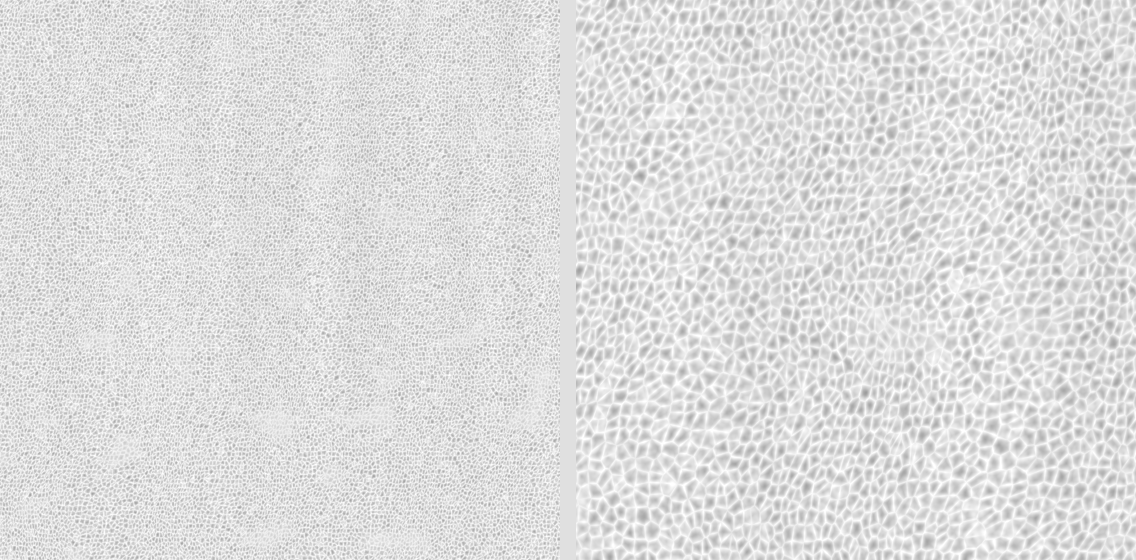
Left: the whole. Right: its middle third, enlarged.
A WebGL 1 fragment shader for this texture:

```glsl
precision highp float;

uniform vec2 u_resolution;

// Pebbles: count across the canvas, lean and scatter
const vec2 PEBBLE_COUNT = vec2(164.0, 124.0);
const float LEAN = 0.2;
const float JITTER = 0.84;
const float BEND_SCALE = 7.0;
const float BEND_AMOUNT = 0.03;

// Tones
const float RIDGE_TONE = 0.974;
const float PIT_DEPTH = 0.37;
const float PIT_STEEPNESS = 1.3;
const float DEPTH_VARIATION = 0.35;
const vec3 TINT = vec3(1.0);

// Fine grain, vertical bands and worn spots
const float GRAIN_SCALE = 250.0;
const float GRAIN_AMOUNT = 0.11;
const vec2 BAND_SCALE = vec2(16.0, 1.1);
const float BAND_AMOUNT = 0.04;
const vec2 SPOT_SCALE = vec2(11.0, 14.0);
const float SPOT_TONE = 0.925;
const float SPOT_STRENGTH = 0.55;

const int SAMPLES = 2;

vec2 hash2(vec2 p) {
  vec3 q = fract(p.xyx * vec3(0.1031, 0.1030, 0.0973));
  q += dot(q, q.yzx + 33.33);
  return fract((q.xx + q.yz) * q.zy);
}

float gradientDot(vec2 cell, vec2 offset) {
  float angle = 6.28318 * hash2(cell).x;
  return dot(vec2(cos(angle), sin(angle)), offset);
}

float gradientNoise(vec2 p) {
  vec2 cell = floor(p);
  vec2 f = p - cell;
  vec2 w = f * f * f * (f * (f * 6.0 - 15.0) + 10.0);
  vec2 e = vec2(1.0, 0.0);
  float low = mix(gradientDot(cell, f), gradientDot(cell + e.xy, f - e.xy), w.x);
  float high = mix(gradientDot(cell + e.yx, f - e.yx),
                   gradientDot(cell + e.xx, f - e.xx), w.x);
  return mix(low, high, w.y);
}

// x: gap between the two nearest seeds, y: random value of the pebble
vec2 pebble(vec2 p) {
  vec2 cell = floor(p);
  float nearest = 8.0;
  float second = 8.0;
  float id = 0.0;
  for (int j = -1; j <= 1; j++) {
    for (int i = -1; i <= 1; i++) {
      vec2 neighbour = cell + vec2(float(i), float(j));
      vec2 random = hash2(neighbour + 17.0);
      float d = length(neighbour + 0.5 + JITTER * (random - 0.5) - p);
      if (d < nearest) {
        second = nearest;
        nearest = d;
        id = fract(random.x * 7.31 + random.y * 5.17);
      } else {
        second = min(second, d);
      }
    }
  }
  return vec2(second - nearest, id);
}

// Pale ridges around sunken grey pebbles
float leather(vec2 uv) {
  vec2 p = uv;
  p.x += BEND_AMOUNT * gradientNoise(uv * BEND_SCALE + 3.7) - LEAN * uv.y;
  vec2 grain = pebble(p * PEBBLE_COUNT + 40.0);
  float depth = PIT_DEPTH * (1.0 + DEPTH_VARIATION * (grain.y - 0.5));
  float pit = 1.0 - exp(-PIT_STEEPNESS * grain.x);
  return RIDGE_TONE - depth * pit
       + GRAIN_AMOUNT * gradientNoise(uv * GRAIN_SCALE);
}

void main() {
  float canvas = min(u_resolution.x, u_resolution.y);
  vec2 uv = gl_FragCoord.xy / canvas;

  // Supersampled surface
  float tone = 0.0;
  for (int j = 0; j < SAMPLES; j++) {
    for (int i = 0; i < SAMPLES; i++) {
      vec2 offset = (vec2(float(i), float(j)) + 0.5) / float(SAMPLES) - 0.5;
      tone += leather(uv + offset / canvas);
    }
  }
  tone /= float(SAMPLES * SAMPLES);

  // Bands fade towards the bottom, where worn spots are denser
  float top = smoothstep(0.2, 0.9, uv.y);
  tone += BAND_AMOUNT * mix(0.4, 1.0, top) * gradientNoise(uv * BAND_SCALE + 9.0);
  float spot = smoothstep(0.18, 0.55, gradientNoise(uv * SPOT_SCALE + 21.0));
  tone = mix(tone, SPOT_TONE, SPOT_STRENGTH * spot * mix(1.0, 0.5, top));

  gl_FragColor = vec4(TINT * clamp(tone, 0.0, 1.0), 1.0);
}
```
